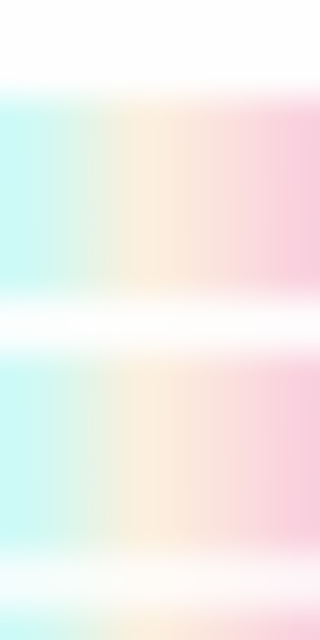
A Shadertoy shader for this background:

```glsl
const vec3 PAPER = vec3(0.998, 0.998, 0.997);
const vec3 AQUA  = vec3(0.795, 0.980, 0.972);
const vec3 MINT  = vec3(0.855, 0.970, 0.930);
const vec3 CREAM = vec3(0.988, 0.938, 0.865);
const vec3 PEACH = vec3(0.984, 0.895, 0.868);
const vec3 PINK  = vec3(0.978, 0.812, 0.870);

const float PERIOD = 0.40;      // height of one band plus its gap
const float FIRST_GAP = 0.108;  // centre of the top gap, measured downward

float hash(float n) {
    return fract(sin(n * 127.1) * 43758.5453);
}

float noise(float x) {
    float cell = floor(x);
    return mix(hash(cell), hash(cell + 1.0), smoothstep(0.0, 1.0, x - cell));
}

// Pastel ramp from left to right
vec3 pastel(float x) {
    vec3 color = mix(AQUA, MINT, smoothstep(0.0, 0.26, x));
    color = mix(color, CREAM, smoothstep(0.16, 0.47, x));
    color = mix(color, PEACH, smoothstep(0.45, 0.70, x));
    return mix(color, PINK, smoothstep(0.62, 1.0, x));
}

// Strength of the pale gap; lower gaps are less opaque
float gapCover(float depth, float index, float offset) {
    float fade = 1.0 - smoothstep(0.005, 0.085, abs(offset));
    float opacity = 1.0 - 0.055 * index * index;
    return depth < FIRST_GAP ? 1.0 : fade * opacity;
}

// Faint, slightly leaning streaks
float streaks(float x, float lean) {
    float u = x - 0.12 * lean;
    return noise(u * 22.0) + 0.5 * noise(u * 47.0 + 9.0) - 0.75;
}

void mainImage(out vec4 fragColor, in vec2 fragCoord) {
    vec2 uv = fragCoord / iResolution.xy;
    float depth = 1.0 - uv.y;

    // Repeat the gaps downward
    float row = (depth - FIRST_GAP) / PERIOD;
    float index = floor(row + 0.5);
    float offset = (row - index) * PERIOD;

    // Tinted bands under soft white gaps
    vec3 band = pastel(uv.x + 0.012 * streaks(uv.x, fract(row)));
    vec3 color = mix(band, PAPER, gapCover(depth, index, offset));

    fragColor = vec4(color, 1.0);
}
```
